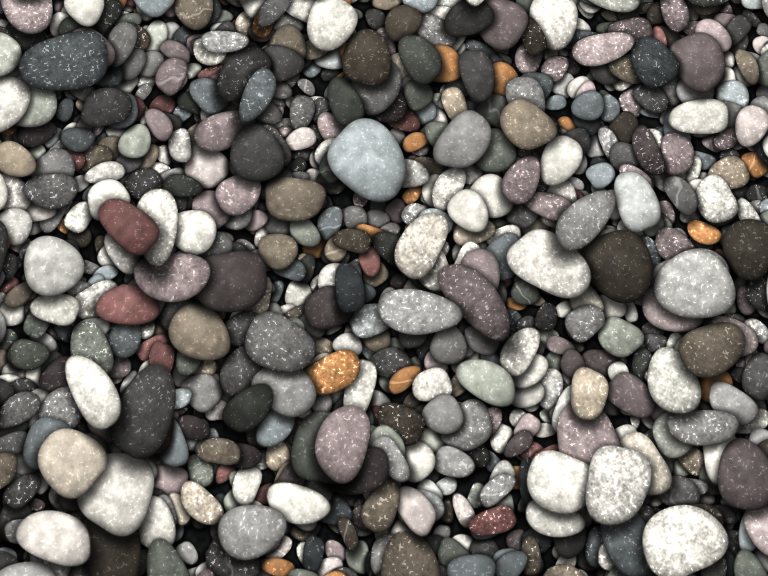
Write a Shadertoy shader that draws this texture.

```glsl
#define LAYERS 5
#define SMALLEST_CELL 0.040
#define LAYER_GROWTH 1.3
#define THINNING 0.19
#define JITTER 0.62
#define GRAIN 0.30
#define SHADOW 0.75
#define PERSPECTIVE 0.15
#define DARK_TONE 0.19
#define PALE_TONE 0.98

const vec3 GAP_COLOR = vec3(0.075, 0.08, 0.078);

vec4 hash4(vec2 p) {
    vec4 q = fract(p.xyxy * vec4(0.1031, 0.1030, 0.0973, 0.1099));
    q += dot(q, q.wzxy + 33.33);
    return fract((q.xxyz + q.yzzw) * q.zywx);
}

float noise(vec2 p) {
    vec2 i = floor(p), f = fract(p);
    f = f * f * (3.0 - 2.0 * f);
    return mix(mix(hash4(i).x, hash4(i + vec2(1, 0)).x, f.x),
               mix(hash4(i + vec2(0, 1)).x, hash4(i + vec2(1, 1)).x, f.x), f.y);
}

mat2 rotation(float a) {
    float c = cos(a), s = sin(a);
    return mat2(c, s, -s, c);
}

// Mineral colour: mostly neutral greys, some mauve, olive, cream and rust
vec3 stoneColor(float kind, float u) {
    float tone = mix(DARK_TONE, PALE_TONE, pow(u, 1.2));
    vec3 tint = vec3(1.0, 0.99, 0.965);
    if (kind < 0.17) tint = vec3(1.06, 0.96, 0.95);
    else if (kind < 0.32) tint = vec3(0.98, 1.01, 0.93);
    else if (kind < 0.46) tint = vec3(0.95, 1.0, 1.01);
    else if (kind < 0.57) tint = vec3(1.08, 0.99, 0.86);
    else if (kind < 0.60) {
        tint = vec3(1.3, 0.93, 0.60);
        tone = mix(0.45, 0.68, u);
    } else if (kind < 0.63) {
        tint = vec3(1.25, 0.88, 0.84);
        tone = mix(0.28, 0.55, u);
    }
    tint = mix(tint, vec3(1.0, 0.98, 0.93), smoothstep(0.65, 0.95, tone));
    return tone * tint;
}

// Paints one pebble and its contact shadow; q is in cell units
void paintPebble(inout vec3 color, vec2 q, vec2 id, float cell, float pixel) {
    vec4 form = hash4(id + 17.0), look = hash4(id + 71.0);
    float major = mix(0.44, 0.68, form.x);
    vec2 axes = vec2(major, major * mix(0.52, 0.92, form.y));
    float angle = (form.z - 0.5) * 3.0;
    vec2 local = rotation(-angle) * q;

    // Rounded, slightly lopsided outline
    vec2 e = local / axes;
    float theta = atan(e.y, e.x + 1e-5);
    float power = mix(1.9, 2.7, form.w);
    float r = pow(pow(abs(e.x), power) + pow(abs(e.y), power), 1.0 / power);
    r *= 1.0 + 0.06 * sin(2.0 * theta + look.x * 6.28)
             + 0.055 * sin(3.0 * theta + look.y * 6.28);
    float d = (r - 1.0) * axes.y;
    float shade = 1.0 - SHADOW * (1.0 - smoothstep(-0.04, 0.15, d + 0.10 * q.y));
    color *= mix(1.0, shade, step(-0.1, d));
    float cover = 1.0 - smoothstep(-pixel, pixel, d);
    if (cover <= 0.0) return;

    // Mottling, fine specks and an occasional pale vein
    vec2 surface = local * cell + look.xy * 9.0;
    float mottle = noise(surface * 75.0) - 0.5;
    float speck = 0.6 * noise(surface * 210.0) + 0.4 * noise(surface * 370.0) - 0.5;
    vec3 stone = stoneColor(look.z, look.w);
    float rough = mix(0.35, 1.6, look.x * look.x);
    stone *= 1.0 + GRAIN * (0.8 * mottle + 1.5 * rough * speck);
    stone += 0.22 * rough * smoothstep(0.18, 0.32, speck);
    float vein = abs(e.x + 0.6 * e.y + 0.5 * mottle - 0.3 + 0.6 * look.y);
    stone += 0.17 * step(0.92, look.y) * (1.0 - smoothstep(0.03, 0.16, vein));

    // Soft overhead daylight on a flattened dome
    float dome = sqrt(max(0.0, 1.0 - r * r));
    vec2 slope = q / major * min(r, 1.0);
    float light = mix(0.50, 1.04, smoothstep(0.0, 0.75, dome));
    light += 0.24 * slope.y - 0.07 * slope.x;
    vec2 glint = q / major - vec2(-0.08, 0.25);
    stone = stone * light + 0.06 * exp(-5.0 * dot(glint, glint));
    color = mix(color, stone, cover);
}

void mainImage(out vec4 fragColor, in vec2 fragCoord) {
    vec2 p = (fragCoord - 0.5 * iResolution.xy) / iResolution.y;
    p *= 1.0 + PERSPECTIVE * p.y;
    vec3 color = GAP_COLOR * (0.6 + 0.8 * noise(p * 120.0 + 200.0));

    // Small pebbles below, sparser and larger ones above
    for (int layer = 0; layer < LAYERS; layer++) {
        float level = float(layer);
        float cell = SMALLEST_CELL * pow(LAYER_GROWTH, level);
        float pixel = 0.8 / (iResolution.y * cell);
        mat2 turn = rotation(0.35 + 0.73 * level);
        vec2 g = turn * p / cell + 7.3 * level;
        vec2 base = floor(g);
        for (int y = 1; y >= -1; y--)
        for (int x = -1; x <= 1; x++) {
            vec2 site = base + vec2(x, y);
            vec2 id = site + 200.0 + 131.0 * level;
            vec4 place = hash4(id);
            if (place.z > 1.0 - THINNING * level) continue;
            vec2 center = site + 0.5 + JITTER * (place.xy - 0.5);
            paintPebble(color, (g - center) * turn, id, cell, pixel);
        }
    }
    fragColor = vec4(clamp(color, 0.0, 1.0), 1.0);
}
```
